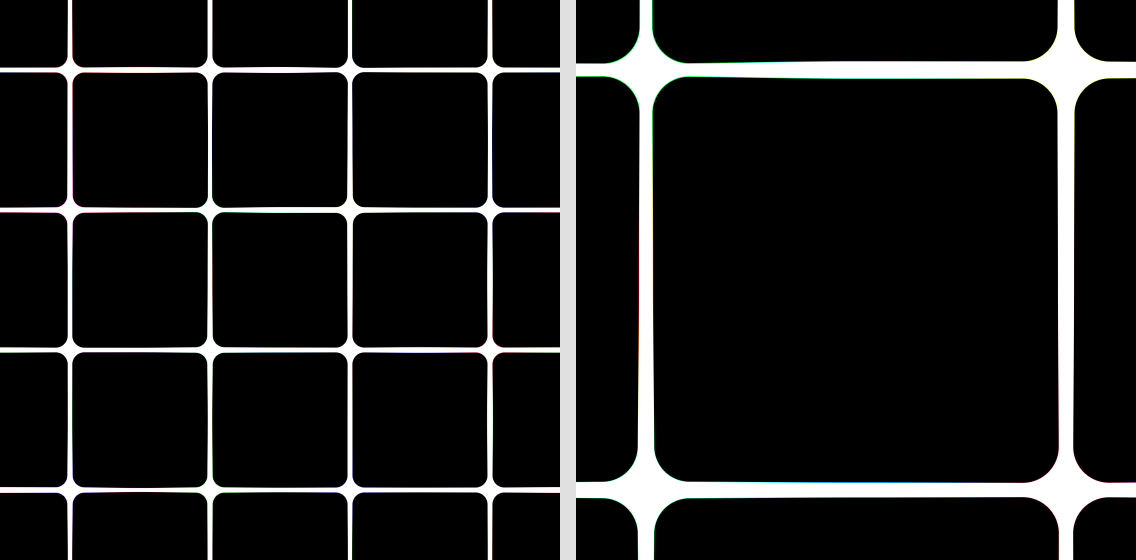
Left: the whole. Right: its middle third, enlarged.
This pattern is drawn by a WebGL 2 fragment shader. Its source:

```glsl
#version 300 es
precision highp float;

#define REPEATS 4.0         // tiles across and down
#define LINE_WIDTH 0.036    // share of one tile
#define CORNER_RADIUS 0.085 // share of one tile
#define NOISE_CELLS 8       // whole number, so the noise wraps
#define WIDTH_WOBBLE 0.003  // uneven line edges
#define FRINGE 0.0013       // colour spread at line edges
#define TILE_COLOR vec3(0.0)
#define LINE_COLOR vec3(1.0)

uniform vec2 u_resolution;
out vec4 fragColor;

// Integer hash of a lattice point, three values in 0..1
vec3 hash3(ivec2 cell, uint seed) {
    uvec3 v = uvec3(uvec2(cell), seed) * 1664525u + 1013904223u;
    v.x += v.y * v.z;
    v.y += v.z * v.x;
    v.z += v.x * v.y;
    v ^= v >> 16u;
    v.x += v.y * v.z;
    v.y += v.z * v.x;
    v.z += v.x * v.y;
    return vec3(v >> 8u) / 16777216.0;
}

// Smooth value noise in -1..1 that wraps over the canvas
vec3 wrappedNoise(vec2 uv, uint seed) {
    vec2 p = uv * float(NOISE_CELLS);
    ivec2 a = ivec2(floor(p)) % NOISE_CELLS;
    ivec2 b = (a + 1) % NOISE_CELLS;
    vec2 f = smoothstep(0.0, 1.0, fract(p));
    vec3 low = mix(hash3(a, seed), hash3(ivec2(b.x, a.y), seed), f.x);
    vec3 high = mix(hash3(ivec2(a.x, b.y), seed), hash3(b, seed), f.x);
    return mix(low, high, f.y) * 2.0 - 1.0;
}

float roundedBox(vec2 p, vec2 halfSize, float radius) {
    vec2 q = abs(p) - halfSize + radius;
    return length(max(q, 0.0)) + min(max(q.x, q.y), 0.0) - radius;
}

void main() {
    vec2 uv = gl_FragCoord.xy / u_resolution;

    // Tiles are centred on the canvas corners, lines run half a tile in
    vec2 tile = fract(uv * REPEATS + 0.5) - 0.5;
    float dist = roundedBox(tile, vec2(0.5 - 0.5 * LINE_WIDTH), CORNER_RADIUS);

    // Slight wear: shared width changes and a separate shift per channel
    float wobble = WIDTH_WOBBLE * wrappedNoise(uv, 1u).x;
    vec3 edge = dist + wobble + FRINGE * wrappedNoise(uv, 2u);

    // Smooth edge about one pixel wide
    float pixel = REPEATS / min(u_resolution.x, u_resolution.y);
    vec3 line = clamp(edge / pixel + 0.5, 0.0, 1.0);

    fragColor = vec4(mix(TILE_COLOR, LINE_COLOR, line), 1.0);
}
```
